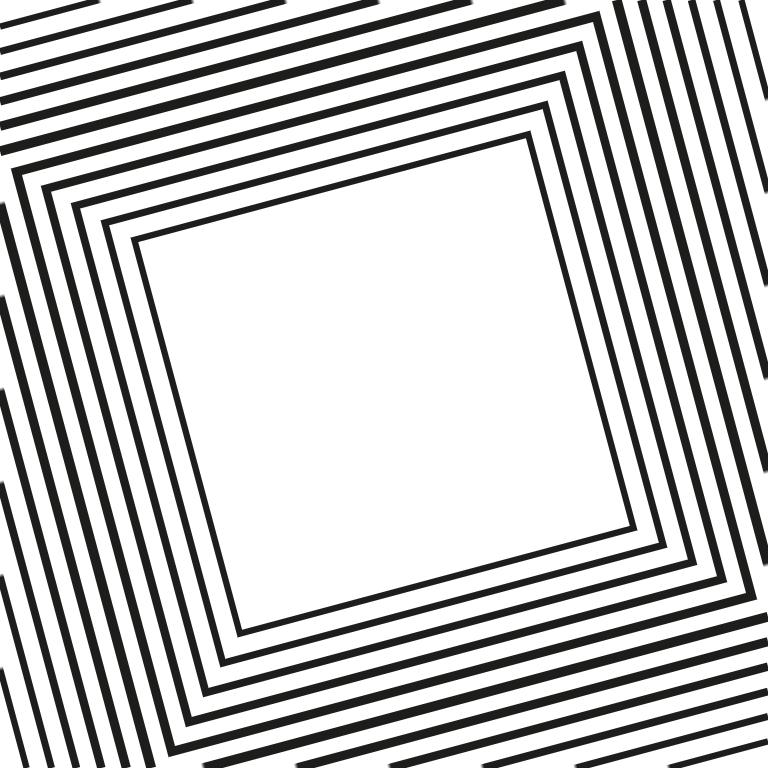
Give the GLSL for this background, as a three.js fragment shader.

```glsl
varying vec2 vUv;

// Coverage of a region whose signed distance is negative inside
float fill(float dist, float pixel) {
  return clamp(0.5 - dist / pixel, 0.0, 1.0);
}

void main() {
  vec2 p = vUv - 0.5;
  float pixel = max(fwidth(vUv.x), 0.0001);

  // Square frame tilted by 15 degrees
  float tilt = radians(15.0);
  vec2 across = vec2(cos(tilt), sin(tilt));
  vec2 upward = vec2(-across.y, across.x);
  vec2 q = vec2(dot(p, across), dot(p, upward));
  float dist = max(abs(q.x), abs(q.y));
  vec2 normal = abs(q.x) > abs(q.y) ? sign(q.x) * across : sign(q.y) * upward;

  // Nearest of eleven concentric outlines, heaviest in the middle
  float ring = clamp(floor((dist - 0.2654) / 0.03135 + 0.5), 0.0, 10.0);
  float offset = dist - (0.2654 + 0.03135 * ring);
  float halfWidth = 0.0064 - 0.00046 * abs(ring - 5.0);
  float line = fill(abs(offset) - halfWidth, pixel);

  // Square line ends where the centre line leaves the canvas
  vec2 foot = abs(p - normal * offset);
  line *= fill(max(foot.x, foot.y) - 0.5, pixel);

  vec3 paper = vec3(1.0);
  vec3 ink = vec3(0.115, 0.115, 0.11);
  gl_FragColor = vec4(mix(paper, ink, line), 1.0);
}
```
